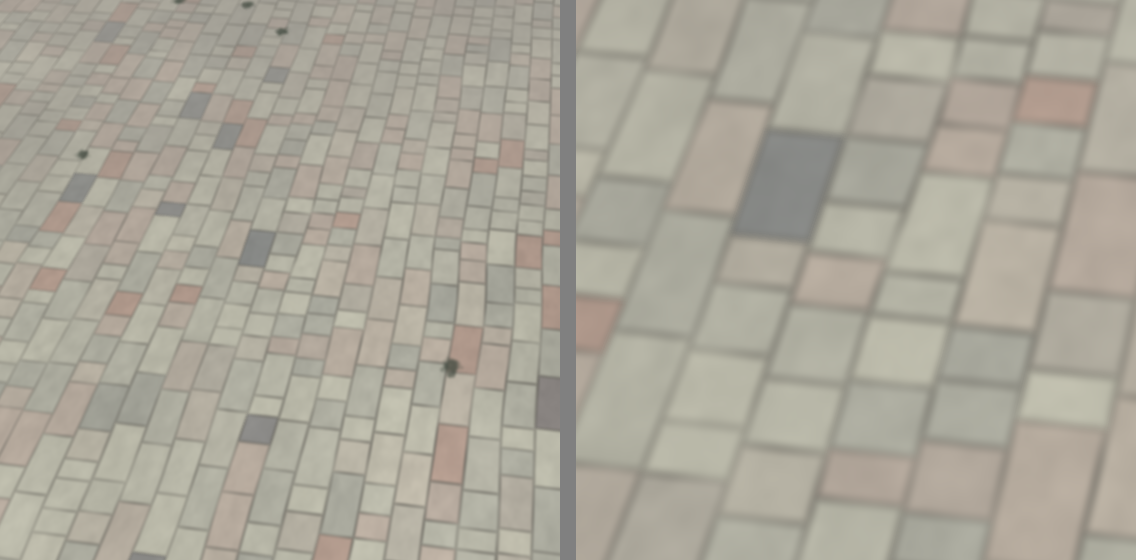
Left, the full canvas; right, a detail of the centre.
A Shadertoy shader for this texture:

```glsl
// Weathered brick paving in soft focus, receding in tilted perspective.
#define VANISH vec2(1.042, 2.172)   // where the column joints converge
#define COL_WIDTH 0.030             // column width per unit of depth
#define ROW_SCALE 43.0              // brick rows over inverse depth
#define ROW_TILT 0.075              // slant of the brick ends
#define JOINT 0.0044                // soft half width of a joint
#define BLUR 0.0034                 // radius of the soft focus
#define PALE vec3(0.745, 0.740, 0.675)
#define GRAY vec3(0.635, 0.637, 0.597)
#define PINK vec3(0.715, 0.652, 0.605)
#define RUST vec3(0.690, 0.570, 0.515)
#define SLATE vec3(0.490, 0.500, 0.505)

float hash(vec2 p) {
    vec3 q = fract(vec3(p.xyx) * 0.1031);
    q += dot(q, q.yzx + 33.33);
    return fract((q.x + q.y) * q.z);
}

float noise(vec2 p) {
    vec2 i = floor(p), f = fract(p);
    f = f * f * (3.0 - 2.0 * f);
    return mix(mix(hash(i), hash(i + vec2(1, 0)), f.x),
               mix(hash(i + vec2(0, 1)), hash(i + vec2(1, 1)), f.x), f.y);
}

float fbm(vec2 p) {
    float sum = 0.0, amp = 0.5;
    for (int i = 0; i < 3; i++) {
        sum += amp * noise(p);
        p = p * 2.03 + 17.0;
        amp *= 0.5;
    }
    return sum / 0.875;
}

// Canvas position to paving coordinates: x counts columns, y counts bricks.
vec2 toGround(vec2 uv, float depth) {
    float column = (uv.x - VANISH.x) / (depth * COL_WIDTH);
    return vec2(column + 0.48, ROW_SCALE / depth + ROW_TILT * column);
}

vec3 brickColor(vec2 id) {
    float kind = hash(id + 71.3);
    vec3 col = mix(GRAY, PALE, sqrt(hash(id + 5.7)));
    col = mix(col, PINK, 0.75 * smoothstep(0.50, 0.90, kind));
    col = mix(col, RUST, 0.6 * step(0.955, kind));
    return mix(col, SLATE, 0.7 * step(0.978, hash(id + 133.1)));
}

// Dark tufts scattered sparsely over the ground.
float weeds(vec2 p) {
    vec2 cell = floor(p / 3.0);
    vec2 center = 0.8 + 1.4 * vec2(hash(cell + 3.1), hash(cell + 8.9));
    vec2 d = (p - cell * 3.0 - center) / vec2(0.36, 0.22);
    float shape = length(d) + 0.7 * (noise(p * vec2(7.0, 9.0)) - 0.5);
    return step(0.91, hash(cell + 41.0)) * (1.0 - smoothstep(0.3, 1.15, shape));
}

vec3 paving(vec2 uv) {
    float depth = VANISH.y - uv.y;
    vec2 ground = toGround(uv, depth);

    // Uneven laying: wavering columns, each with its own offset and length.
    vec2 p = ground;
    p.x += 0.20 * (noise(ground * vec2(0.6, 0.45)) - 0.5);
    float column = floor(p.x);
    float stretch = 0.88 + 0.2 * hash(vec2(column, 9.0));
    p.y = p.y * stretch + 7.0 * hash(vec2(column, 2.0));
    vec2 id = floor(p), f = fract(p);

    // Some bricks are cut into two shorter pieces.
    float cut = mix(0.35, 0.6, hash(id + 21.0));
    float low = 0.0, high = 1.0;
    if (hash(id + 55.0) < 0.34) {
        if (f.y < cut) high = cut;
        else { low = cut; id.y += 0.5; }
    }

    // Distances to the joints in canvas units.
    float side = min(f.x, 1.0 - f.x) * COL_WIDTH * depth;
    float end = min(f.y - low, high - f.y) * depth * depth / (ROW_SCALE * stretch);
    float width = JOINT * depth / 1.8;
    float sideGap = 1.0 - smoothstep(0.0, width, side);
    float endGap = 1.0 - smoothstep(0.0, width, end);

    // Brick tone with mottling.
    vec3 col = brickColor(id);
    col *= 0.95 + 0.09 * fbm(p * vec2(3.0, 4.0) + 30.0 * hash(id));

    // Broad stains, and a duller, purplish far end.
    float stain = fbm(ground * vec2(0.22, 0.25) + 4.0);
    col *= 0.925 + 0.14 * stain;
    float far = smoothstep(0.45, 1.05, uv.y);
    col = mix(col, vec3(0.605, 0.585, 0.558), far * (0.30 + 0.45 * (1.0 - stain)));

    // Joints: stronger toward the right, broken up by dirt.
    float dirt = 0.4 + 0.6 * noise(ground * vec2(1.7, 2.3) + 12.0);
    float strength = mix(0.55, 0.85, uv.x) * dirt * (1.0 - 0.2 * far);
    col = mix(col, vec3(0.410, 0.400, 0.370), max(sideGap, 0.9 * endGap) * strength);

    return mix(col, vec3(0.27, 0.30, 0.26), 0.8 * weeds(ground));
}

void mainImage(out vec4 fragColor, in vec2 fragCoord) {
    vec2 uv = fragCoord / iResolution.xy;

    // Soft focus: average a spiral of samples around the point.
    vec3 sum = vec3(0.0);
    for (int i = 0; i < 16; i++) {
        float angle = 2.4 * float(i);
        float radius = BLUR * sqrt((float(i) + 0.5) / 16.0);
        sum += paving(uv + radius * vec2(cos(angle), sin(angle)));
    }
    fragColor = vec4(sum / 16.0, 1.0);
}
```
